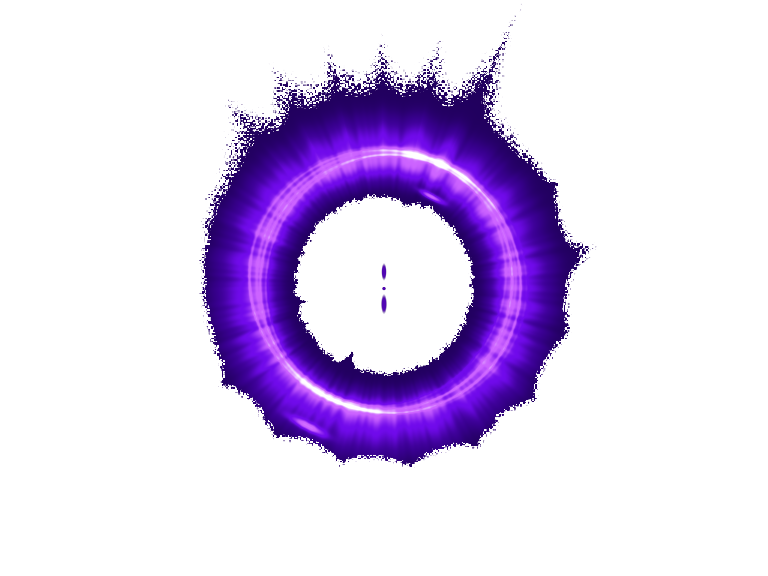
Reproduce this background procedurally as a WebGL 1 fragment shader.

```glsl
precision highp float;
uniform vec2 u_resolution;

const vec3 WHITE = vec3(1.0);
const vec3 INK = vec3(0.13, 0.0, 0.37);
const vec3 INDIGO = vec3(0.22, 0.0, 0.56);
const vec3 VIOLET = vec3(0.44, 0.04, 0.92);
const vec3 ORCHID = vec3(0.80, 0.39, 1.0);
const float HOT_ANGLE = 66.0;
const float GRAIN = 384.0;

float hash(vec2 p) {
  vec3 q = fract(vec3(p.xyx) * 0.1031);
  q += dot(q, q.yzx + 33.33);
  return fract((q.x + q.y) * q.z);
}

vec2 gradient(vec2 cell) {
  float t = 6.2832 * hash(cell + 57.0);
  return vec2(cos(t), sin(t));
}

float noise(vec2 p) {
  vec2 i = floor(p), f = fract(p);
  vec2 u = f * f * (3.0 - 2.0 * f), e = vec2(0.0, 1.0);
  float low = mix(dot(gradient(i), f), dot(gradient(i + e.yx), f - e.yx), u.x);
  float high = mix(dot(gradient(i + e), f - e), dot(gradient(i + 1.0), f - 1.0), u.x);
  return mix(low, high, u.y);
}

float bell(float x, float width) {
  return exp(-x * x / (width * width));
}

// Pointed cusps at regular angles, in degrees
float cusps(float angle, float first, float spacing, float last, float width) {
  float k = clamp(floor((angle - first) / spacing + 0.5), 0.0, last);
  return exp(-abs(angle - first - k * spacing) / width);
}

float glint(vec2 p, vec2 centre, float tilt, vec2 size) {
  float c = cos(tilt), s = sin(tilt);
  vec2 q = p - centre;
  q = vec2(c * q.x + s * q.y, c * q.y - s * q.x) / size;
  return exp(-dot(q, q));
}

float shard(vec2 p, vec2 centre, vec2 radii) {
  return 1.0 - smoothstep(0.65, 1.25, length((p - centre) / radii));
}

vec3 plasma(float heat) {
  vec3 c = mix(INK, INDIGO, smoothstep(0.0, 0.2, heat));
  c = mix(c, VIOLET, smoothstep(0.15, 0.5, heat));
  c = mix(c, ORCHID, smoothstep(0.5, 0.95, heat));
  return mix(c, WHITE, smoothstep(0.95, 1.5, heat));
}

// Fine filaments that pinch together at two opposite hot spots
float filaments(float r, float turn) {
  float spread = mix(0.2, 1.0, sin(turn) * sin(turn));
  float sum = 0.0;
  for (int i = 0; i < 7; i++) {
    float t = float(i) / 3.0 - 1.0;
    float wobble = 0.003 * sin(turn + 2.4 * float(i));
    float path = 0.224 + 0.013 * cos(turn) + 0.019 * t * spread + wobble;
    sum += (0.6 + 0.4 * sin(float(i) * 4.1)) * bell(r - path, 0.0026);
  }
  return sum;
}

float ringHeat(float r, float turn, float rays, float crown) {
  float d = r - 0.222;
  float halo = bell(d, d > 0.0 ? 0.062 : 0.037);
  float hot = pow(abs(cos(turn)), 9.0) * bell(r - 0.226 - 0.013 * cos(turn), 0.009);
  float beams = crown * bell(d - 0.035, 0.045) * 0.16;
  return halo * (0.56 + 0.3 * rays) + 0.23 * bell(d, 0.019)
    + 0.2 * filaments(r, turn) + 0.55 * hot + beams;
}

// Density fades from one at the edge to zero at the end of the fringe
float fringe(float beyond, float reach) {
  return pow(clamp(1.0 - beyond / reach, 0.0, 1.0), 1.6);
}

void main() {
  vec2 p = (gl_FragCoord.xy - 0.5 * u_resolution) / u_resolution.y;
  float r = length(p);
  vec2 dir = p / max(r, 0.0001);
  float angle = mod(degrees(atan(p.y, p.x)) - 200.0, 360.0) + 200.0;
  float turn = radians(angle - HOT_ANGLE);

  // Angular structure
  float crown = cusps(angle, 424.0, 13.2, 5.0, 2.4);
  float skirt = cusps(angle, 211.0, 22.5, 8.0, 6.0);
  float mainSpike = cusps(angle, 424.0, 1.0, 0.0, 2.2);
  float sideSpike = cusps(angle, 371.0, 1.0, 0.0, 2.0);
  float rays = noise(dir * 11.0 + 4.0) + 0.6 * noise(dir * 27.0 + r * 3.0);
  float ragged = noise(dir * 9.0 + 20.0) + 0.5 * noise(dir * 25.0);

  // Scalloped outer edge and lobed inner edge
  float outer = 0.307 + 0.024 * dir.y + 0.024 * crown + 0.024 * skirt
    + 0.045 * mainSpike + 0.012 * sideSpike + 0.007 * ragged;
  float upper = smoothstep(0.3, 0.95, cos(radians(angle - 100.0)));
  float reach = 0.018 + upper * (0.042 + 0.03 * ragged + 0.065 * crown)
    + 0.09 * mainSpike + 0.055 * sideSpike;
  float notches = cusps(angle, 244.0, 1.0, 0.0, 2.5) * 0.03
    + cusps(angle, 436.0, 1.0, 0.0, 5.0) * 0.014
    + cusps(angle, 550.0, 1.0, 0.0, 2.5) * 0.016;
  float inner = 0.159 + 0.006 * dir.y + 0.008 * ragged - notches;

  // Stippled coverage with faint contour gaps in the outer fringe
  float beyond = r - outer;
  float contour = 1.0 - 0.3 * smoothstep(0.0, 0.004, beyond) * (0.5 + 0.5 * sin(beyond * 800.0));
  float density = fringe(max(beyond, 0.0), reach) * contour;
  density *= fringe(max(inner - r, 0.0), 0.013);
  float grain = hash(floor(p * GRAIN) + 400.0);
  float cover = smoothstep(grain - 0.15, grain + 0.15, density * 1.3 - 0.15);

  // Luminous ring and its two detached glints
  float heat = ringHeat(r, turn, rays, crown);
  heat += 0.8 * glint(p, vec2(0.083, 0.158), -0.48, vec2(0.022, 0.005));
  heat += 0.8 * glint(p, vec2(-0.132, -0.24), -0.48, vec2(0.032, 0.007));
  vec3 color = mix(WHITE, plasma(heat), cover);

  // Slivers at the centre
  float slivers = shard(p, vec2(0.0, 0.028), vec2(0.004, 0.013));
  slivers = max(slivers, shard(p, vec2(0.0, -0.028), vec2(0.0045, 0.015)));
  slivers = max(slivers, shard(p, vec2(0.0, -0.001), vec2(0.003)));
  color = mix(color, mix(INK, VIOLET, slivers * 0.6), slivers);

  gl_FragColor = vec4(color, 1.0);
}
```
